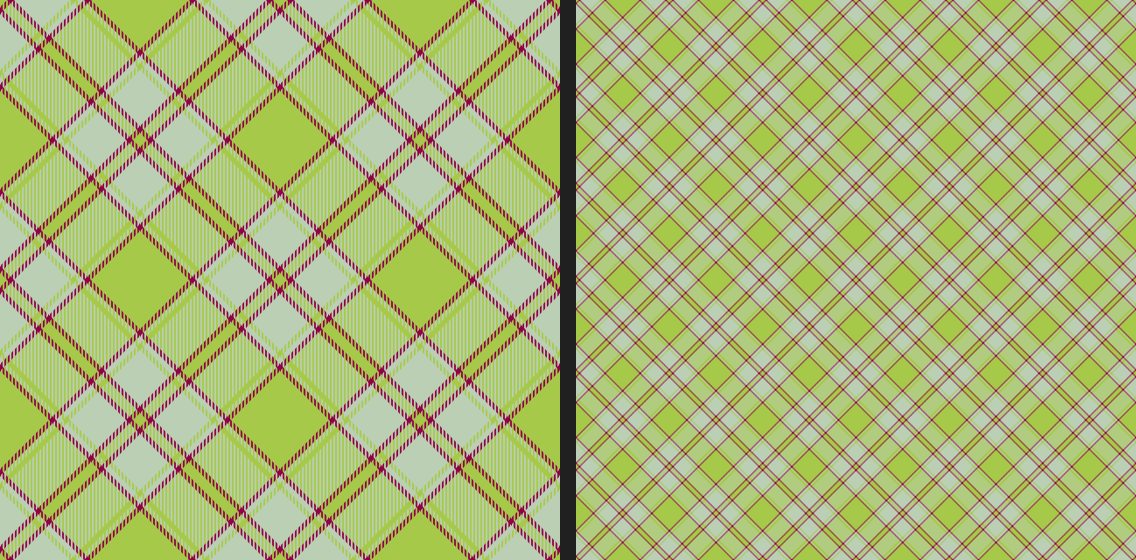
Left: one tile. Right: repeated 3 by 3.
Write a three.js fragment shader that draws this pattern.

```glsl
// Diagonal tartan in lime, pale sage and maroon, woven with a fine vertical twill.
varying vec2 vUv;

const float REPEATS = 2.0;    // setts across and down
const float THREADS = 320.0;  // threads in one sett
const float TWILL = 80.0;     // twill ribs in one sett

// Stripe positions, in threads from the middle of the sett
const float CORE_EDGE = 8.0;
const float INNER_LINE = 12.0;
const float THIN_LINE = 84.0;
const float OUTER_LINE = 100.0;
const float FIELD_EDGE = 104.0;
const float LINE_HALF = 4.0;

const vec3 LIME = vec3(0.65, 0.79, 0.29);
const vec3 SAGE = vec3(0.735, 0.812, 0.705);
const vec3 MAROON = vec3(0.56, 0.01, 0.26);

// Smoothed coverage of a signed distance, positive inside
float cover(float inside, float blur) {
  return clamp(inside / blur + 0.5, 0.0, 1.0);
}

float line(float d, float centre, float blur) {
  return cover(LINE_HALF - abs(d - centre), blur);
}

// Colour of the mirrored thread sequence at position t, one sett per unit
vec3 sett(float t, float blur) {
  float d = abs(fract(t + 0.5) - 0.5) * THREADS;
  float lime = cover(CORE_EDGE - d, blur) + cover(d - FIELD_EDGE, blur);
  lime += line(d, THIN_LINE, blur);
  float maroon = line(d, INNER_LINE, blur) + line(d, OUTER_LINE, blur);
  vec3 colour = mix(SAGE, LIME, min(lime, 1.0));
  return mix(colour, MAROON, min(maroon, 1.0));
}

void main() {
  vec2 p = vUv * REPEATS;
  float pixel = max(length(vec2(dFdx(p.x), dFdy(p.x))), 1e-5);

  // Warp and weft run along the two diagonals
  float blur = pixel * THREADS * sqrt(2.0);
  vec3 warp = sett(p.x + p.y, blur);
  vec3 weft = sett(p.x - p.y, blur);

  // Upright ribs show warp and weft in turn
  float rib = abs(fract(p.x * TWILL) - 0.5);
  float over = cover(0.25 - rib, pixel * TWILL);

  gl_FragColor = vec4(mix(warp, weft, over), 1.0);
}
```
